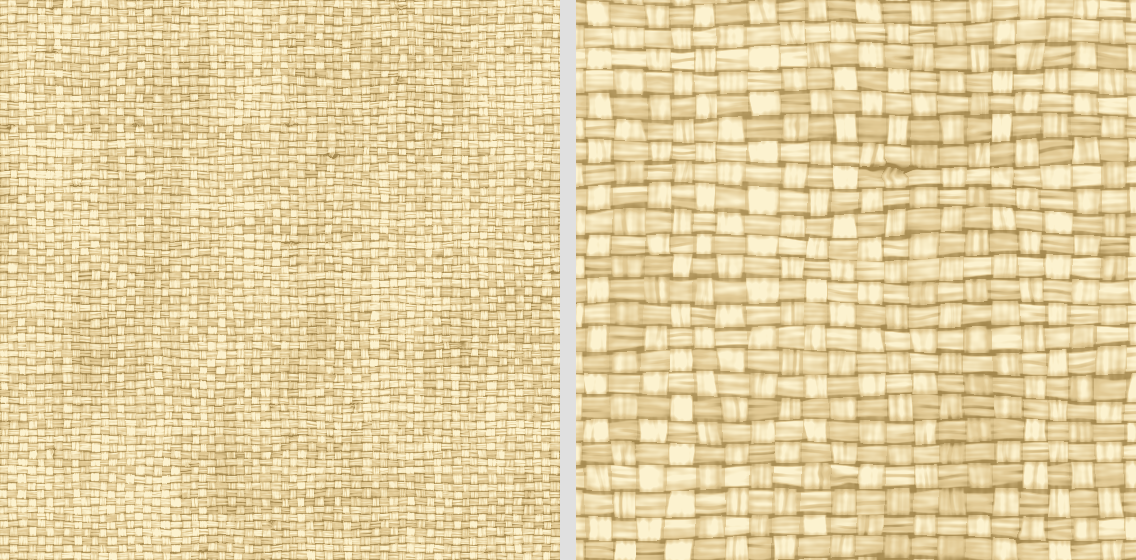
Left, the full canvas; right, a detail of the centre.
Give the GLSL for this texture, as a WebGL 2 fragment shader.

```glsl
#version 300 es
precision highp float;

#define STRANDS vec2(62.0, 72.0)
#define WARP_WIDTH 0.42
#define WEFT_WIDTH 0.39
#define WANDER 0.50
#define FIBRES 5.0
#define FIBRE_DEPTH 0.42
#define STRAND_VARIATION 0.40
#define KNOT_DEPTH 0.34
#define SHADOW_TONE vec3(0.63, 0.52, 0.29)
#define STRAW_TONE vec3(0.885, 0.79, 0.58)
#define CREAM_TONE vec3(0.99, 0.95, 0.81)

uniform vec2 u_resolution;
out vec4 fragColor;

float hash(vec2 p) {
    vec3 q = fract(vec3(p.xyx) * 0.1031);
    q += dot(q, q.yzx + 33.33);
    return fract((q.x + q.y) * q.z);
}

float corner(vec2 cell, vec2 offset) {
    float angle = 6.2832 * hash(cell);
    return dot(vec2(cos(angle), sin(angle)), offset);
}

// Gradient noise, roughly -0.7 to 0.7
float gradientNoise(vec2 p) {
    vec2 i = floor(p), f = fract(p);
    vec2 w = f * f * f * (f * (f * 6.0 - 15.0) + 10.0);
    vec2 e = vec2(1.0, 0.0);
    float low = mix(corner(i, f), corner(i + e, f - e), w.x);
    float high = mix(corner(i + e.yx, f - e.yx), corner(i + 1.0, f - 1.0), w.x);
    return mix(low, high, w.y);
}

// One ribbon: x runs across the strands, y along them.
// Returns its tone and its coverage.
vec2 ribbon(vec2 run, float halfWidth, float seed, float soft, float dive, float slitDepth) {
    float id = floor(run.x);
    float across = run.x - id - 0.5;
    float along = fract(run.y) - 0.5;
    float track = id * 7.31 + seed;

    // Uneven, slightly wandering edges
    across += 0.10 * gradientNoise(vec2(track, run.y * 0.8));
    float width = halfWidth + 0.16 * gradientNoise(vec2(track + 50.0, run.y * 0.6));
    float cover = 1.0 - smoothstep(width - soft, width + soft, abs(across));

    // Fine fibres and the dark slit of a folded ribbon
    float fibre = gradientNoise(vec2(run.x * FIBRES, run.y * 0.5) + seed);
    float slitPlace = 0.35 * gradientNoise(vec2(track + 90.0, run.y * 0.4));
    float slit = 1.0 - smoothstep(0.03, 0.06 + soft, abs(across - slitPlace));
    slit *= smoothstep(-0.05, 0.22, gradientNoise(vec2(track + 20.0, run.y * 0.3)));

    // Rounded body, bending down at both ends of each float
    float tone = 0.86 + FIBRE_DEPTH * fibre - slitDepth * slit;
    tone -= 0.6 * across * across;
    tone -= dive * smoothstep(0.22, 0.52, abs(along));
    tone += STRAND_VARIATION * gradientNoise(vec2(track + 10.0, run.y * 0.06));
    tone += 0.14 * (hash(vec2(id, floor(run.y)) + seed) - 0.5);
    return vec2(tone, cover);
}

void main() {
    vec2 uv = gl_FragCoord.xy / u_resolution;
    float knot = smoothstep(0.40, 0.60, gradientNoise(uv * vec2(26.0, 38.0) + 71.0));

    // Hand-woven irregularity of the grid
    vec2 weave = uv * STRANDS;
    weave.x += WANDER * gradientNoise(uv * vec2(25.0, 6.0) + 3.0);
    weave.y += WANDER * gradientNoise(uv * vec2(9.0, 27.0) + 19.0);
    weave += 0.4 * knot * gradientNoise(uv * 90.0);

    vec2 pixel = STRANDS / u_resolution;
    vec2 soft = max(vec2(0.05), 0.5 * pixel);
    vec2 warp = ribbon(weave, WARP_WIDTH, 13.7, soft.x, 0.42, 0.24);
    vec2 weft = ribbon(weave.yx, WEFT_WIDTH, 137.3, soft.y, 0.12, 0.36);
    warp.x += 0.12;
    weft.x += 0.16 * (fract(weave.y) - 0.5) - 0.05;

    // Plain weave: warp and weft take turns on top,
    // with deep gaps between rows and shallow ones between columns
    vec2 cell = floor(weave);
    bool warpOnTop = mod(cell.x + cell.y, 2.0) < 0.5;
    vec2 top = warpOnTop ? warp : weft;
    vec2 under = warpOnTop ? weft : warp;
    float depth = warpOnTop ? 0.68 : 0.30;
    float gap = mix(0.08, under.x * depth, under.y);
    float tone = mix(gap, top.x, top.y);

    // Broad staining, knots and grain
    tone += 0.13 * gradientNoise(uv * vec2(6.0, 4.0) + 41.0);
    tone += 0.12 * gradientNoise(uv * vec2(150.0, 260.0));
    tone -= KNOT_DEPTH * knot;
    tone = clamp(tone, 0.0, 1.0);

    vec3 color = mix(SHADOW_TONE, STRAW_TONE, smoothstep(-0.1, 0.6, tone));
    color = mix(color, CREAM_TONE, clamp((tone - 0.6) / 0.4, 0.0, 1.0));
    fragColor = vec4(color, 1.0);
}
```
